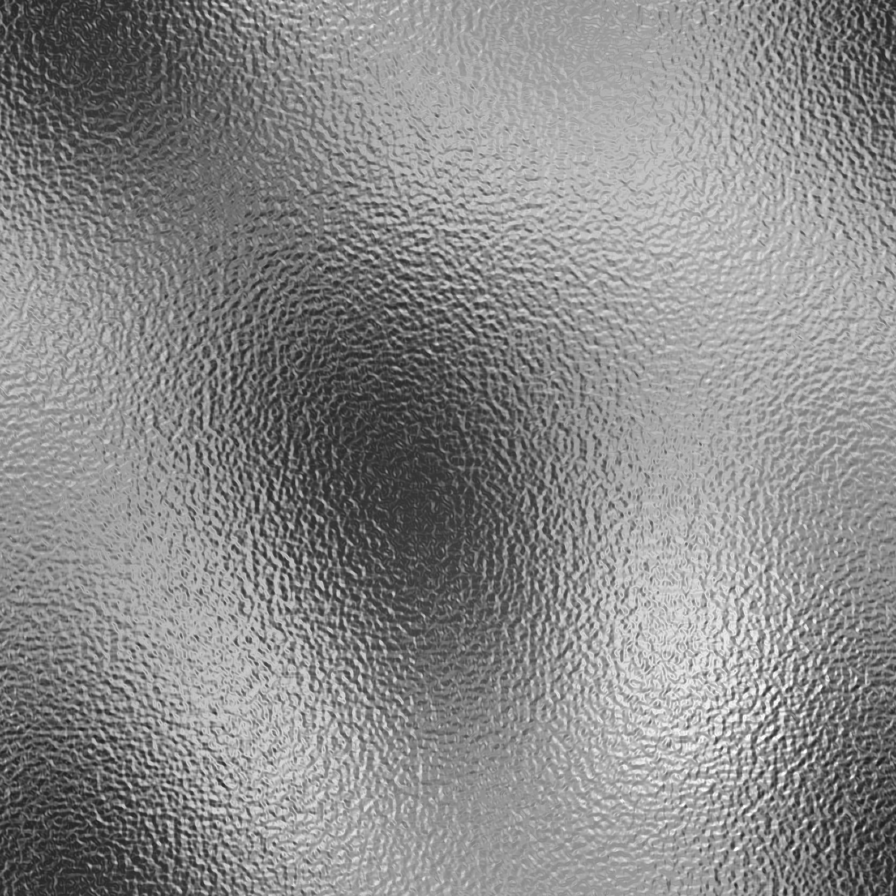
This texture is drawn by a WebGL 1 fragment shader. Its source:

```glsl
precision highp float;
// Frosted glass in front of soft grey light: a broad, smooth light field is
// seen through fine ripples. The slope of the ripples bends the view, so the
// grain is strong where the light changes and calm where it is even.

uniform vec2 u_resolution;

const float TAU = 6.2831853;

// Light field behind the glass
const float MEAN_GREY = 0.54;
const float LIGHT_CONTRAST = 0.2;
const float HIGHLIGHT_BIAS = 0.12;
const float MOTTLE_CELLS = 5.0;
const float MOTTLE_AMOUNT = 0.45;

// Ripples in the glass; cell counts are whole so the tile wraps
const float RIPPLE_CELLS = 126.0;
const float FINE_CELLS = 209.0;
const float FINE_AMOUNT = 0.35;
const float SLOPE_STEP = 0.0008;
const float REFRACTION = 0.087;

// Direct light grazing the surface
const vec2 GLINT_DIRECTION = vec2(-0.6, 0.8);
const float GLINT_AMOUNT = 0.05;

vec2 hash22(vec2 p) {
    vec3 q = fract(vec3(p.xyx) * vec3(0.1031, 0.1030, 0.0973));
    q += dot(q, q.yzx + 33.33);
    return fract((q.xx + q.yz) * q.zy);
}

// Dot product of a random unit gradient, on a wrapped lattice, with the offset
float cornerWeight(vec2 cell, vec2 offset, float period, float seed) {
    vec2 wrapped = floor(mod(cell + 0.5, period));
    vec2 gradient = hash22(wrapped + seed) * 2.0 - 1.0;
    return dot(normalize(gradient + 0.0001), offset);
}

// Gradient noise with the given whole number of cells across the tile
float tileNoise(vec2 uv, float period, float seed) {
    vec2 p = uv * period;
    vec2 cell = floor(p);
    vec2 f = p - cell;
    vec2 blend = f * f * f * (f * (f * 6.0 - 15.0) + 10.0);
    vec2 right = vec2(1.0, 0.0);
    vec2 up = vec2(0.0, 1.0);
    float a = cornerWeight(cell, f, period, seed);
    float b = cornerWeight(cell + right, f - right, period, seed);
    float c = cornerWeight(cell + up, f - up, period, seed);
    float d = cornerWeight(cell + 1.0, f - 1.0, period, seed);
    return mix(mix(a, b, blend.x), mix(c, d, blend.x), blend.y);
}

float rippleHeight(vec2 uv) {
    return tileNoise(uv, RIPPLE_CELLS, 17.0)
         + FINE_AMOUNT * tileNoise(uv, FINE_CELLS, 211.0);
}

// Slope per ripple cell, by central differences
vec2 rippleSlope(vec2 uv) {
    vec2 dx = vec2(SLOPE_STEP, 0.0);
    vec2 dy = dx.yx;
    vec2 rise = vec2(rippleHeight(uv + dx) - rippleHeight(uv - dx),
                     rippleHeight(uv + dy) - rippleHeight(uv - dy));
    return rise / (2.0 * SLOPE_STEP * RIPPLE_CELLS);
}

// Few broad waves make the pools of light and shade; noise breaks them up
float lightField(vec2 uv) {
    vec2 angle = TAU * uv;
    float pools = -0.75 * cos(angle.x + angle.y)
                - 0.45 * cos(angle.x - angle.y)
                - 0.50 * sin(angle.x)
                - 0.45 * cos(2.0 * angle.x)
                - 0.35 * cos(2.0 * angle.y)
                - 0.50 * sin(2.0 * angle.x + angle.y);
    pools += MOTTLE_AMOUNT * tileNoise(uv, MOTTLE_CELLS, 53.0);

    // Open the shadows and sharpen the highlights, keeping the mean
    pools += HIGHLIGHT_BIAS * (pools * pools - 0.8);
    return MEAN_GREY + LIGHT_CONTRAST * pools;
}

void main() {
    vec2 uv = gl_FragCoord.xy / u_resolution;
    vec2 slope = rippleSlope(uv);

    // Bend the view through the ripples, then add the surface glint
    float grey = lightField(uv + REFRACTION * slope);
    float glint = dot(slope, GLINT_DIRECTION);
    grey += GLINT_AMOUNT * glint * (0.4 + grey);

    gl_FragColor = vec4(vec3(clamp(grey, 0.0, 1.0)), 1.0);
}
```
